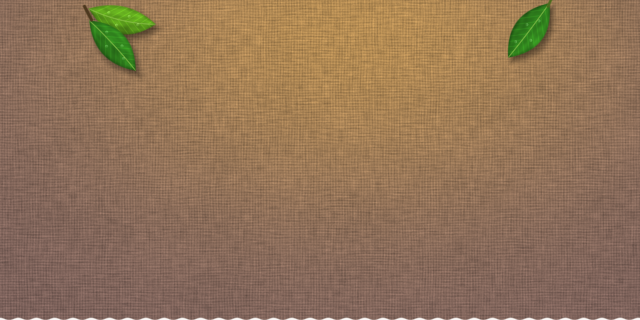
Write a WebGL 1 fragment shader that draws this background.

```glsl
precision highp float;

uniform vec2 u_resolution;

const vec3 CLOTH_SHADE = vec3(0.485, 0.380, 0.360);
const vec3 CLOTH_GLOW = vec3(0.710, 0.550, 0.325);
const vec3 LEAF_LIGHT = vec3(0.36, 0.62, 0.11);
const vec3 LEAF_DEEP = vec3(0.18, 0.49, 0.11);
const vec3 STEM_BROWN = vec3(0.30, 0.22, 0.12);
const vec3 STEM_GREEN = vec3(0.30, 0.42, 0.12);
const vec3 TRIM_WHITE = vec3(0.98, 0.97, 0.96);
const vec2 GLOW_CENTER = vec2(1.10, 0.93);
const vec2 GLOW_RADIUS = vec2(0.92, 0.60);
const vec2 SHADOW_OFFSET = vec2(0.010, -0.014);
const float SHADOW_SOFTNESS = 0.020;
const float SHADOW_STRENGTH = 0.45;
const float THREADS = 115.0;
const float WEAVE_STRENGTH = 0.045;
const float FIBRE_STRENGTH = 0.16;
const float VEIN_COUNT = 9.0;
const float SCALLOP_PERIOD = 0.057;
const float SCALLOP_HEIGHT = 0.007;
const float PI = 3.14159;

vec2 gradientAt(vec2 cell) {
  vec2 h = vec2(dot(cell, vec2(127.1, 311.7)), dot(cell, vec2(269.5, 183.3)));
  return fract(sin(h) * 43758.5) * 2.0 - 1.0;
}

float gradientNoise(vec2 p) {
  vec2 i = floor(p);
  vec2 f = fract(p);
  vec2 u = f * f * (3.0 - 2.0 * f);
  float a = dot(gradientAt(i), f);
  float b = dot(gradientAt(i + vec2(1.0, 0.0)), f - vec2(1.0, 0.0));
  float c = dot(gradientAt(i + vec2(0.0, 1.0)), f - vec2(0.0, 1.0));
  float d = dot(gradientAt(i + 1.0), f - 1.0);
  return mix(mix(a, b, u.x), mix(c, d, u.x), u.y);
}

float segmentDistance(vec2 p, vec2 a, vec2 b) {
  vec2 ab = b - a;
  return length(p - a - ab * clamp(dot(p - a, ab) / dot(ab, ab), 0.0, 1.0));
}

// x: 0 at the base to 1 at the tip, y: signed distance from the bent midrib
vec2 leafSpace(vec2 p, vec2 base, vec2 tip, float bend) {
  vec2 axis = tip - base;
  float t = dot(p - base, axis) / dot(axis, axis);
  float side = dot(p - base, normalize(vec2(-axis.y, axis.x)));
  return vec2(t, side - bend * 4.0 * t * (1.0 - t));
}

float leafDistance(vec2 q, float halfWidth) {
  return abs(q.y) - halfWidth * 4.0 * q.x * (1.0 - q.x);
}

vec3 cloth(vec2 p) {
  vec2 r = (p - GLOW_CENTER) / GLOW_RADIUS;
  vec3 color = mix(CLOTH_SHADE, CLOTH_GLOW, exp(-dot(r, r)));
  // Woven threads, then long uneven fibres in both directions
  vec2 wobble = 0.6 * vec2(gradientNoise(p * 9.0), gradientNoise(p * 9.0 + 40.0));
  vec2 thread = sin(2.0 * PI * (p * THREADS + wobble));
  float fibre = gradientNoise(p * vec2(24.0, 170.0))
              + 0.8 * gradientNoise(p * vec2(170.0, 20.0) + 70.0)
              + 0.6 * gradientNoise(p * 190.0);
  float patches = gradientNoise(p * vec2(5.0, 8.0));
  float relief = WEAVE_STRENGTH * (thread.x + thread.y) + FIBRE_STRENGTH * fibre;
  return color * (1.0 + relief + 0.05 * patches);
}

vec3 addLeaf(vec3 color, vec2 p, vec2 base, vec2 tip, float halfWidth, float bend, vec3 tint) {
  float px = 1.0 / u_resolution.y;
  vec2 q = leafSpace(p, base, tip, bend);
  float d = leafDistance(q, halfWidth);
  float shadow = leafDistance(leafSpace(p - SHADOW_OFFSET, base, tip, bend), halfWidth);
  color *= 1.0 - SHADOW_STRENGTH * (1.0 - smoothstep(-SHADOW_SOFTNESS, SHADOW_SOFTNESS, shadow));

  // Blade shading, side veins and midrib
  float across = q.y / halfWidth;
  float vein = pow(0.5 + 0.5 * cos(2.0 * PI * (q.x * VEIN_COUNT - abs(across) * 2.0)), 6.0);
  float sheen = gradientNoise(vec2(q.x * 7.0, across * 3.0) + base * 30.0);
  vec3 blade = tint * (1.0 + 0.18 * across + 0.35 * sheen + 0.12 * vein);
  blade = mix(blade, vec3(0.56, 0.76, 0.30), 0.6 * (1.0 - smoothstep(0.0005, 0.0035, abs(q.y))));
  blade *= 0.82 + 0.18 * smoothstep(0.0, 0.012, -d);

  // Dew drops along the blade
  for (int i = 0; i < 4; i++) {
    float k = float(i);
    vec2 center = vec2(0.30 + 0.15 * k, halfWidth * 0.45 * sin(k * 2.4 + base.x * 9.0));
    vec2 local = (q - center) * vec2(length(tip - base), 1.0);
    float drop = 1.0 - smoothstep(0.003, 0.007, length(local));
    blade += drop * (0.10 + 12.0 * (local.y - local.x));
  }
  return mix(color, blade, 1.0 - smoothstep(-px, px, d));
}

vec3 addStem(vec3 color, vec2 p, vec2 a, vec2 b, float radius, vec3 tint) {
  float px = 1.0 / u_resolution.y;
  return mix(color, tint, 1.0 - smoothstep(-px, px, segmentDistance(p, a, b) - radius));
}

void main() {
  vec2 p = gl_FragCoord.xy / u_resolution.y;
  float px = 1.0 / u_resolution.y;
  vec3 color = cloth(p);

  // Left sprig
  color = addLeaf(color, p, vec2(0.277, 0.973), vec2(0.487, 0.924), 0.043, -0.012, LEAF_LIGHT);
  color = addLeaf(color, p, vec2(0.279, 0.936), vec2(0.424, 0.779), 0.044, 0.004, LEAF_DEEP);
  color = addStem(color, p, vec2(0.264, 0.980), vec2(0.286, 0.938), 0.005, STEM_BROWN);

  // Right leaf
  color = addLeaf(color, p, vec2(1.717, 0.990), vec2(1.588, 0.820), 0.048, 0.002, LEAF_DEEP);
  color = addStem(color, p, vec2(1.712, 0.980), vec2(1.724, 1.005), 0.004, STEM_GREEN);

  // Scalloped trim
  float trim = SCALLOP_HEIGHT * (0.5 + 0.5 * cos(2.0 * PI * p.x / SCALLOP_PERIOD));
  color = mix(color, TRIM_WHITE, 1.0 - smoothstep(-px, px, p.y - trim));

  gl_FragColor = vec4(clamp(color, 0.0, 1.0), 1.0);
}
```
